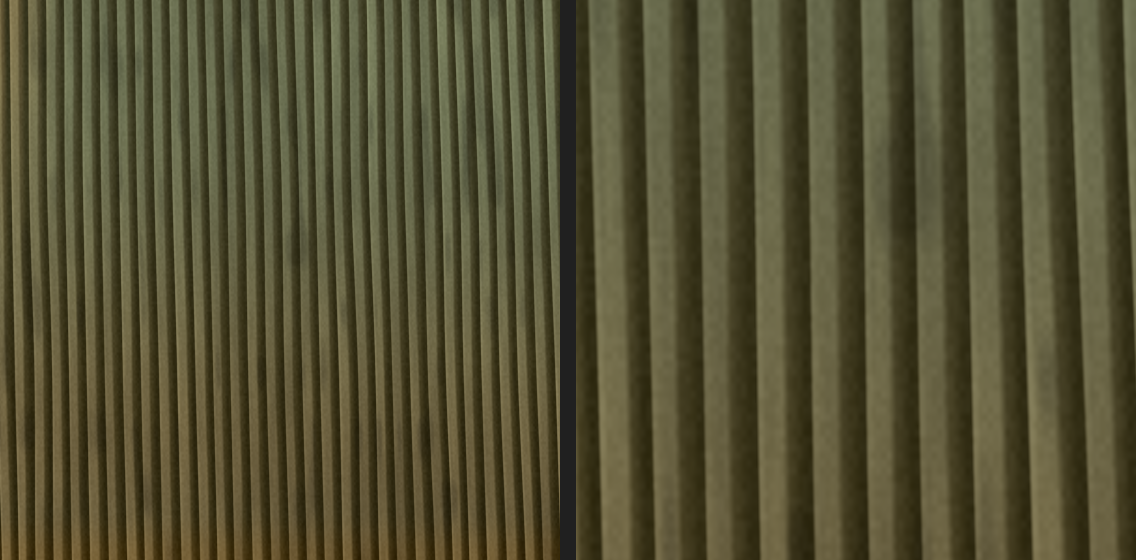
Left: the whole. Right: its middle third, enlarged.
Give the GLSL for this texture, as a WebGL 1 fragment shader.

```glsl
precision highp float;

uniform vec2 u_resolution;

float hash(vec2 p) {
  vec3 q = fract(vec3(p.xyx) * 0.1031);
  q += dot(q, q.yzx + 33.33);
  return fract((q.x + q.y) * q.z);
}

float noise(vec2 p) {
  vec2 cell = floor(p);
  vec2 f = fract(p);
  f = f * f * (3.0 - 2.0 * f);
  return mix(mix(hash(cell), hash(cell + vec2(1.0, 0.0)), f.x),
             mix(hash(cell + vec2(0.0, 1.0)), hash(cell + 1.0), f.x), f.y);
}

void main() {
  vec2 uv = gl_FragCoord.xy / u_resolution;
  float soft = max(0.09, 31.5 / u_resolution.x);

  // Slanted ribs, leaning more toward the right side
  float lean = mix(0.015, 0.031, uv.x) * (1.0 - uv.y);
  float bend = 0.16 * (noise(vec2(uv.x * 14.0, uv.y * 3.0)) - 0.5);
  float across = (uv.x - lean) * 31.5 + 0.49 + bend;
  float rib = floor(across);
  float f = fract(across);

  // Each rib has its own width, tone and wear along its length
  float tone = hash(vec2(rib, 7.0));
  float wear = noise(vec2(rib * 5.3 + 2.0, uv.y * 7.0));
  float width = 0.55 + 0.10 * (hash(vec2(rib, 19.0)) - 0.5) + 0.06 * (wear - 0.5);

  // Rib profile: lit face, bright left rim and dark crease
  float rise = smoothstep(0.0, soft, f);
  float face = rise * (1.0 - smoothstep(width - soft, width + soft, f));
  float rim = rise * (1.0 - smoothstep(soft, soft + 0.12, f));
  float crease = max(smoothstep(width + 0.05, 0.94, f), 1.0 - rise);

  // Green light above, brown below, tan in the upper left
  float green = smoothstep(0.12, 0.85, uv.y + 0.10 * (uv.x - 0.5));
  vec3 faceColor = mix(vec3(0.41, 0.36, 0.235), vec3(0.425, 0.445, 0.325), green);
  vec3 grooveColor = mix(vec3(0.25, 0.215, 0.105), vec3(0.30, 0.295, 0.19), green);
  vec3 creaseColor = mix(vec3(0.165, 0.14, 0.045), vec3(0.20, 0.195, 0.10), green);
  float tan_glow = (1.0 - smoothstep(0.0, 0.13, uv.x)) * smoothstep(0.4, 1.0, uv.y);
  faceColor += tan_glow * vec3(0.07, 0.0, -0.03);
  grooveColor += tan_glow * vec3(0.06, 0.02, 0.0);

  vec3 color = mix(grooveColor, creaseColor, crease * (0.8 + 0.2 * wear));
  color = mix(color, faceColor * (0.93 + 0.10 * tone + 0.08 * wear), face);
  color += rim * (0.025 + 0.05 * tone * wear) * vec3(1.0, 1.0, 0.9);

  // Dark stains, lengthwise streaks and fine grain
  float stain = smoothstep(0.68, 0.95, noise(vec2(across * 1.7, uv.y * 9.0 + 4.0)));
  color *= 1.0 - 0.14 * stain;
  color *= 0.96 + 0.08 * noise(vec2(across * 6.0, uv.y * 14.0));
  color += 0.035 * (noise(uv * vec2(300.0, 220.0)) - 0.5);

  // Warm bottom edge and broad shading
  float warmth = 1.0 - smoothstep(0.0, 0.09, uv.y);
  color += warmth * vec3(0.035, 0.005, -0.025);
  color *= 0.95 + 0.10 * noise(uv * 3.0 + 11.0);
  gl_FragColor = vec4(clamp(color, 0.0, 1.0), 1.0);
}
```
